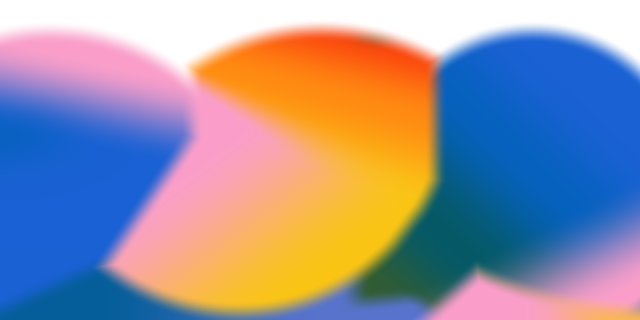
Give the GLSL for this background, as a WebGL 1 fragment shader.

```glsl
precision highp float;
// Soft overlapping petals on white: each petal is a blurred distance shape
// (circles cut by straight lines) filled with its own directional gradient.
// Coordinates are in canvas heights: x runs 0..2, y runs 0..1 upward.

uniform vec2 u_resolution;

#define EDGE_SOFTNESS 0.036
#define PINK vec3(0.98, 0.62, 0.79)
#define BLUE vec3(0.10, 0.38, 0.83)
#define AZURE vec3(0.02, 0.38, 0.74)
#define TEAL vec3(0.02, 0.35, 0.40)
#define MOSS vec3(0.19, 0.36, 0.20)
#define PERIWINKLE vec3(0.34, 0.45, 0.80)
#define RED vec3(0.98, 0.26, 0.05)
#define ORANGE vec3(1.00, 0.53, 0.07)
#define YELLOW vec3(0.98, 0.77, 0.08)

float circle(vec2 p, vec2 center, float radius) {
  return length(p - center) - radius;
}

// Signed distance to a line through a and b, negative on its right side.
float line(vec2 p, vec2 a, vec2 b) {
  vec2 d = normalize(b - a);
  return dot(p - a, vec2(-d.y, d.x));
}

float coverage(float dist) {
  return 1.0 - smoothstep(-EDGE_SOFTNESS, EDGE_SOFTNESS, dist);
}

float glow(vec2 p, vec2 center, vec2 size) {
  vec2 q = (p - center) / size;
  return exp(-dot(q, q));
}

// Blue at the upper right, sinking to teal and moss at the lower left.
vec3 coolGradient(vec2 p) {
  float t = dot(p - vec2(1.77, 0.74), vec2(-0.676, -0.735));
  vec3 c = mix(BLUE, AZURE, smoothstep(0.0, 0.29, t));
  c = mix(c, TEAL, smoothstep(0.27, 0.60, t));
  return mix(c, MOSS, smoothstep(0.62, 0.88, t));
}

// White sky above a cool floor that shows between the petals.
vec3 backdrop(vec2 p) {
  vec3 ground = mix(mix(AZURE, TEAL, 0.4), PERIWINKLE, smoothstep(0.3, 1.0, p.x));
  float shade = smoothstep(1.06, 1.16, p.x)
              * smoothstep(0.02, 0.09, p.y - 0.1 * (p.x - 1.12));
  ground = mix(ground, coolGradient(p), shade);
  return mix(ground, vec3(1.0), smoothstep(0.5, 0.6, p.y));
}

vec3 leftPetal(vec3 under, vec2 p) {
  float dome = circle(p, vec2(0.156, 0.224), 0.677);
  float base = line(p, vec2(0.3125, 0.172), vec2(0.0, 0.031));
  float fade = 1.0 - p.y - 0.22 * p.x;
  vec3 c = mix(PINK, BLUE, smoothstep(0.12, 0.40, fade));
  c = mix(c, AZURE, 0.8 * glow(p, vec2(0.0, 0.57), vec2(0.2, 0.09)));
  return mix(under, c, coverage(max(dome, -base * -1.0)));
}

vec3 rightPetal(vec3 under, vec2 p) {
  float dome = circle(p, vec2(1.667, 0.406), 0.495);
  float depth = line(p, vec2(1.536, 0.187), vec2(2.0, 0.422));
  vec3 c = mix(coolGradient(p), PINK, smoothstep(-0.03, 0.28, -depth));
  return mix(under, c, coverage(dome));
}

// Pink wedge in the lower right, warming to amber along the floor.
vec3 lowerPetal(vec3 under, vec2 p) {
  float side = line(p, vec2(1.328, 0.0), vec2(1.497, 0.154));
  float rim = -circle(p, vec2(2.018, 1.247), 1.216);
  vec3 amber = mix(PINK, YELLOW, 0.65);
  vec3 c = mix(PINK, amber, smoothstep(1.62, 1.95, p.x));
  c = mix(c, amber, 0.6 * smoothstep(-0.03, 0.02, rim));
  return mix(under, c, coverage(max(side, rim)));
}

vec3 centerPetal(vec3 under, vec2 p) {
  // Outline: two arcs, a bent left side and a bent right side.
  float arcs = max(circle(p, vec2(1.003, 0.164), 0.742),
                   circle(p, vec2(0.742, 0.693), 0.670));
  float left = min(line(p, vec2(0.3255, 0.167), vec2(0.625, 0.609)), 0.6 - p.x);
  float right = max(line(p, vec2(1.367, 0.414), vec2(1.12, 0.0885)), p.x - 1.362);

  // Lower fill: pink to yellow.
  float sweep = 0.6 * p.x + 0.8 * (1.0 - p.y);
  vec3 c = mix(PINK, YELLOW, smoothstep(0.76, 1.30, sweep));

  // Upper fill: red to yellow, with a small dark ember on the crest.
  float heat = 1.0 - p.y - 0.25 * (p.x - 1.224);
  vec3 fire = mix(RED, ORANGE, smoothstep(0.12, 0.34, heat));
  fire = mix(fire, YELLOW, smoothstep(0.30, 0.63, heat));
  fire = mix(fire, MOSS, 0.35 * glow(p, vec2(1.18, 0.885), vec2(0.06, 0.025)));

  // The fold between both fills blurs toward the right.
  float fold = line(p, vec2(0.586, 0.77), vec2(1.172, 0.44));
  float blur = 0.035 + 0.12 * max(p.x - 0.6, 0.0);
  c = mix(c, fire, smoothstep(-blur, blur, fold));
  return mix(under, c, coverage(max(arcs, max(left, right))));
}

void main() {
  vec2 p = gl_FragCoord.xy / u_resolution * vec2(2.0, 1.0);
  vec3 color = backdrop(p);
  color = leftPetal(color, p);
  color = rightPetal(color, p);
  color = lowerPetal(color, p);
  color = centerPetal(color, p);
  gl_FragColor = vec4(color, 1.0);
}
```
